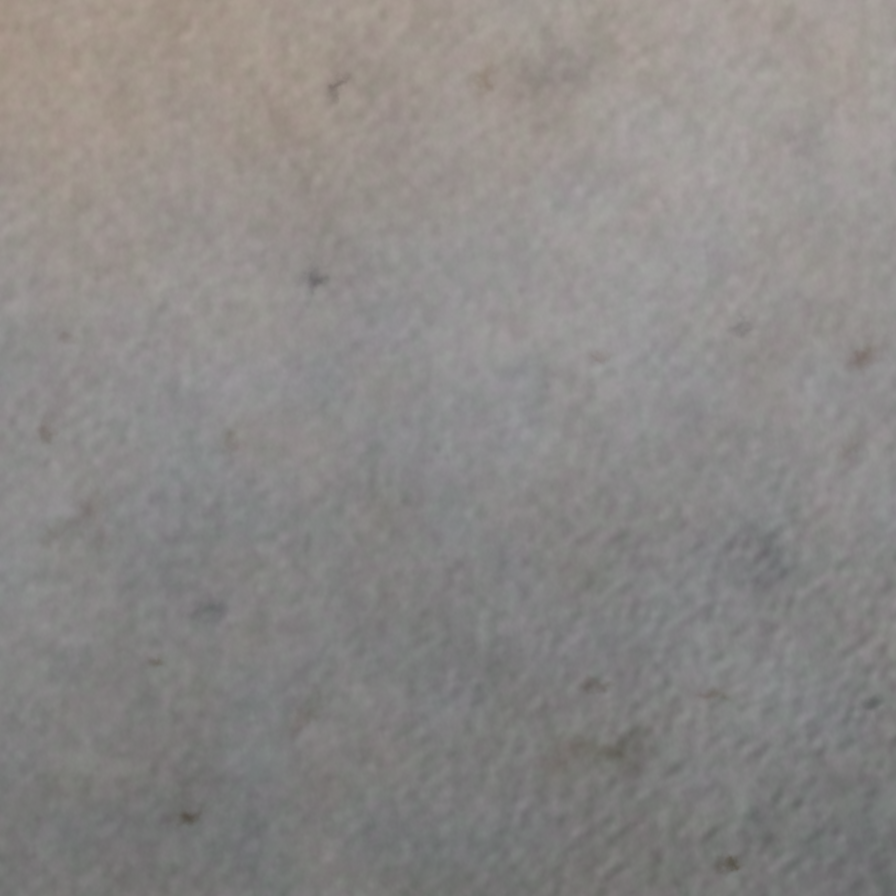
Reproduce this texture procedurally as a Shadertoy shader.

```glsl
// Weathered plaster wall: a soft light falloff from a warm upper left corner
// to a cool dim base, layered with value noise for mottling and fine grain,
// and with scattered smudges and small pits placed by a jittered grid.

const vec3 TOP_COLOR    = vec3(0.634, 0.605, 0.584);
const vec3 MIDDLE_COLOR = vec3(0.580, 0.573, 0.574);
const vec3 LOW_COLOR    = vec3(0.506, 0.506, 0.507);
const vec3 BASE_COLOR   = vec3(0.438, 0.438, 0.432);
const vec3 CORNER_TINT  = vec3(0.010, -0.016, -0.042);
const vec3 BROWN_STAIN  = vec3(0.80, 1.00, 1.20);   // light absorbed per channel
const vec3 GREY_STAIN   = vec3(1.05, 1.00, 0.95);

const float BLOTCH_AMOUNT = 0.085;
const float GRAIN_AMOUNT  = 0.085;
const float RELIEF_AMOUNT = 0.062;
const float TINT_AMOUNT   = 0.034;
const float SMUDGE_DEPTH  = 0.100;
const float PIT_DEPTH     = 0.140;
const float MARK_ANGLE    = 0.65;

float hash(vec2 p) {
    return fract(sin(dot(p, vec2(127.1, 311.7))) * 43758.5453);
}

vec2 hash2(vec2 p) {
    return vec2(hash(p), hash(p + 19.7));
}

float noise(vec2 p) {
    vec2 i = floor(p), f = fract(p);
    f = f * f * (3.0 - 2.0 * f);
    return mix(mix(hash(i), hash(i + vec2(1, 0)), f.x),
               mix(hash(i + vec2(0, 1)), hash(i + vec2(1, 1)), f.x), f.y);
}

// Rotated octaves, centred on zero
float fbm(vec2 p) {
    float sum = 0.0, weight = 0.5;
    for (int i = 0; i < 4; i++) {
        sum += weight * (noise(p) - 0.5);
        p = mat2(1.6, 1.2, -1.2, 1.6) * p + 7.3;
        weight *= 0.5;
    }
    return sum;
}

// Soft elongated spots on a jittered grid; returns absorbed light
vec3 marks(vec2 p, float cells, float chance, float radius, float brownShare, float seed) {
    vec3 sum = vec3(0.0);
    vec2 home = floor(p * cells);
    for (int y = -1; y <= 1; y++)
    for (int x = -1; x <= 1; x++) {
        vec2 cell = home + vec2(x, y);
        vec2 id = cell + seed;
        if (hash(id + 3.1) > chance) continue;
        vec2 d = p - (cell + 0.15 + 0.7 * hash2(id)) / cells;
        float angle = MARK_ANGLE + 1.4 * (hash(id + 5.3) - 0.5);
        float c = cos(angle), s = sin(angle);
        d = vec2(c * d.x + s * d.y, c * d.y - s * d.x);
        d /= radius * mix(0.6, 1.3, hash(id + 8.9)) * vec2(1.35, 0.75);
        float strength = mix(0.25, 1.0, hash(id + 11.3));
        vec3 stain = hash(id + 14.7) < brownShare ? BROWN_STAIN : GREY_STAIN;
        sum += stain * strength * exp(-dot(d, d));
    }
    return sum;
}

// Vertical light falloff with a warm upper left corner
vec3 wallLight(vec2 uv) {
    float y = uv.y + 0.05 * (uv.x - 0.5) * (1.0 - uv.y);
    vec3 color = mix(BASE_COLOR, LOW_COLOR, smoothstep(-0.10, 0.34, y));
    color = mix(color, MIDDLE_COLOR, smoothstep(0.22, 0.68, y));
    color = mix(color, TOP_COLOR, smoothstep(0.58, 1.02, y));
    float corner = 1.0 - smoothstep(0.0, 0.7, length((uv - vec2(0, 1)) * vec2(0.9, 1.3)));
    return color + CORNER_TINT * corner;
}

void mainImage(out vec4 fragColor, in vec2 fragCoord) {
    vec2 uv = fragCoord / iResolution.xy;
    vec2 p = fragCoord / iResolution.y;
    vec3 color = wallLight(uv);

    // Broad mottling, mid-size clouds and faint colour drift
    color += BLOTCH_AMOUNT * (fbm(p * 5.0 + 2.0) + 0.45 * fbm(p * 20.0 + 71.0));
    float drift = fbm(p * 14.0 + 31.0);
    float fleck = fbm(p * 60.0 + 53.0);
    color += TINT_AMOUNT * (drift * vec3(0.7, 0.0, -0.8) + fleck * vec3(0.8, -0.6, 0.5));

    // Fine grain, with slanted relief growing toward the lower right
    color += GRAIN_AMOUNT * fbm(p * vec2(82.0, 70.0) + 11.0);
    vec2 q = mat2(0.8, -0.6, 0.6, 0.8) * p * vec2(72.0, 98.0);
    float relief = noise(q) - noise(q + vec2(0.25, -0.55));
    float rough = smoothstep(0.2, 0.9, uv.x) * (1.0 - smoothstep(0.25, 0.65, uv.y));
    color += RELIEF_AMOUNT * relief * mix(0.4, 1.0, rough);

    // Warped, ragged smudges and small pits with a pale lower rim
    vec2 warp = vec2(fbm(p * 28.0), fbm(p * 28.0 + 40.0));
    float ragged = 0.8 + 1.4 * fbm(p * 45.0 + 9.0);
    color -= SMUDGE_DEPTH * ragged * marks(p + 0.09 * warp, 4.0, 0.6, 0.042, 0.45, 21.0);
    vec2 fray = vec2(fbm(p * 70.0 + 17.0), fbm(p * 70.0 + 83.0));
    vec2 pitPoint = p + 0.022 * warp + 0.022 * fray;
    vec3 pits = marks(pitPoint, 7.0, 0.38, 0.012, 0.75, 67.0);
    vec3 rim = marks(pitPoint + vec2(-0.004, 0.011), 7.0, 0.38, 0.012, 0.75, 67.0);
    color -= PIT_DEPTH * (pits - 0.15 * rim);

    fragColor = vec4(clamp(color, 0.0, 1.0), 1.0);
}
```
